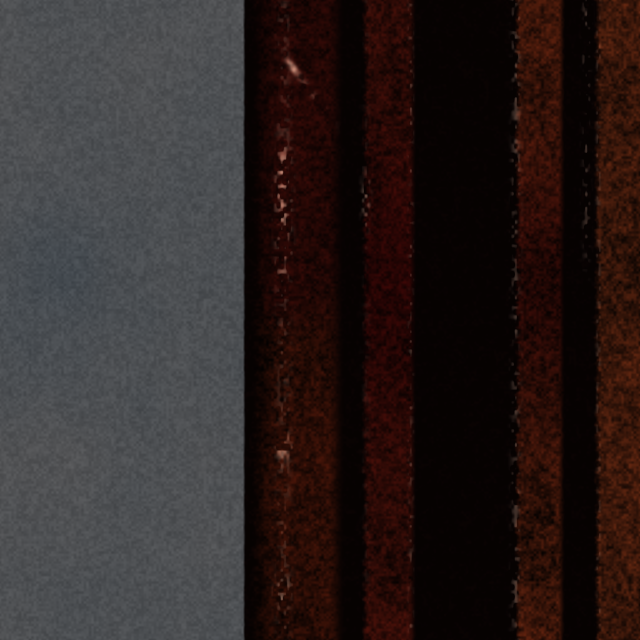
This texture is drawn by a WebGL 1 fragment shader. Its source:

```glsl
precision highp float;
uniform vec2 u_resolution;

float hash(vec2 p) {
  vec3 q = fract(p.xyx * vec3(0.1031, 0.1030, 0.0973));
  q += dot(q, q.yzx + 33.33);
  return fract((q.x + q.y) * q.z);
}

float noise(vec2 p) {
  vec2 cell = floor(p), f = fract(p);
  f = f * f * (3.0 - 2.0 * f);
  return mix(mix(hash(cell), hash(cell + vec2(1.0, 0.0)), f.x),
             mix(hash(cell + vec2(0.0, 1.0)), hash(cell + 1.0), f.x), f.y);
}

float fbm(vec2 p) {
  float sum = 0.0, weight = 0.5;
  for (int i = 0; i < 4; i++) {
    sum += weight * noise(p);
    p = p * 2.03 + 17.7;
    weight *= 0.5;
  }
  return sum / 0.9375;
}

// Vertical strip between two soft edges
float strip(float x, float left, float right, float soft) {
  return smoothstep(left - soft, left + soft, x)
       * (1.0 - smoothstep(right - soft, right + soft, x));
}

// Soft elliptical spot
float spot(vec2 p, vec2 center, vec2 size) {
  vec2 d = (p - center) / size;
  return exp(-dot(d, d));
}

// Bright flecks gathered along a vertical line
float flecks(vec2 p, float x, float width, float threshold) {
  float grain = noise(p * vec2(190.0, 135.0) + x * 310.0);
  float line = exp(-pow((p.x - x) / width, 2.0));
  return line * smoothstep(threshold, 1.0, grain);
}

void main() {
  vec2 uv = gl_FragCoord.xy / u_resolution;
  float fine = noise(uv * 256.0) - 0.5;
  float medium = noise(uv * 125.0 + 41.0) - 0.5;
  float cloud = fbm(uv * vec2(9.0, 7.0) + 5.0) - 0.5;
  float ragged = uv.x + 0.004 * medium + 0.002 * fine;

  // Grey panel
  vec3 grey = vec3(0.308, 0.315, 0.325) + 0.055 * fine + 0.03 * medium;
  grey += cloud * vec3(0.045, 0.03, 0.02);
  grey -= vec3(0.03, 0.018, 0.008) * spot(uv, vec2(0.08, 0.56), vec2(0.12, 0.2));

  // Dark ground with faint warm dust
  vec3 wood = vec3(0.022, 0.006, 0.005) + max(medium + fine, 0.0) * vec3(0.022, 0.008, 0.006);

  // Lit strips, shifting between red and brown along their height
  float middleRed = spot(uv, vec2(uv.x, 0.55), vec2(1.0, 0.22));
  vec3 rust = mix(vec3(0.155, 0.045, 0.018), vec3(0.115, 0.022, 0.014),
                  smoothstep(0.35, 0.6, uv.y + 0.3 * cloud));
  vec3 red = mix(vec3(0.158, 0.036, 0.020), vec3(0.135, 0.016, 0.013), middleRed);
  vec3 brown = mix(vec3(0.205, 0.072, 0.030), vec3(0.150, 0.030, 0.018), middleRed);
  vec3 tan = vec3(0.205, 0.080, 0.034);
  float speckle = 1.0 + 0.75 * fine + 0.75 * medium + 0.7 * cloud;

  float rounded = smoothstep(0.385, 0.45, ragged);
  wood = mix(wood, rust * speckle * mix(0.45, 1.05, rounded), strip(ragged, 0.403, 0.526, 0.013));
  wood = mix(wood, red * speckle, strip(ragged, 0.571, 0.645, 0.006));
  wood = mix(wood, brown * speckle, strip(ragged, 0.809, 0.878, 0.005));
  wood = mix(wood, tan * speckle, strip(ragged, 0.934, 1.1, 0.006));

  // Worn highlights on the ridges
  float wear = 0.25 + spot(uv, vec2(0.445, 0.72), vec2(0.1, 0.05))
             + 0.7 * spot(uv, vec2(0.44, 0.62), vec2(0.1, 0.06))
             + spot(uv, vec2(0.445, 0.30), vec2(0.1, 0.02))
             + 0.8 * spot(uv, vec2(0.435, 0.075), vec2(0.1, 0.02));
  float glints = flecks(uv, 0.443, 0.011, 0.48) * wear;
  glints += 0.6 * flecks(uv, 0.572, 0.007, 0.5)
          * (0.15 + spot(uv, vec2(0.57, 0.69), vec2(0.05, 0.04)));
  glints += 0.35 * flecks(uv, 0.642, 0.004, 0.55);
  glints += 0.45 * flecks(uv, 0.806, 0.007, 0.5);
  glints += 0.4 * flecks(uv, 0.916, 0.006, 0.55) * smoothstep(0.5, 0.7, uv.y);
  glints += 0.3 * flecks(uv, 0.935, 0.004, 0.5);

  // Bright chip with a faint diagonal trail
  vec2 chip = uv - vec2(0.457, 0.895);
  chip = vec2(chip.x * 0.6 - chip.y * 0.8, chip.x * 0.8 + chip.y * 0.6);
  glints += 1.2 * spot(chip, vec2(0.0), vec2(0.013, 0.005)) * (0.7 + medium);
  glints += 0.35 * spot(chip, vec2(0.04, 0.0), vec2(0.05, 0.005)) * smoothstep(0.0, 0.4, medium);
  wood += glints * vec3(0.55, 0.44, 0.38);

  // Panel boundary
  vec3 color = mix(grey, wood, smoothstep(0.379, 0.384, uv.x + 0.001 * medium));
  gl_FragColor = vec4(clamp(color, 0.0, 1.0), 1.0);
}
```
